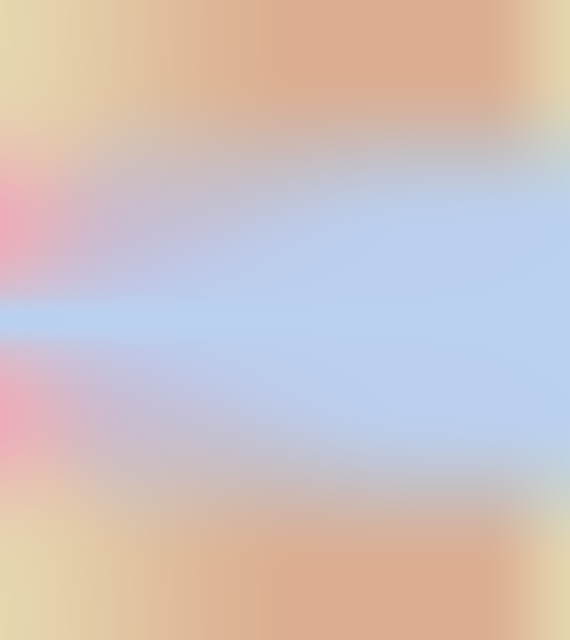
Reproduce this background procedurally as a WebGL 2 fragment shader.

```glsl
#version 300 es
precision highp float;

uniform vec2 u_resolution;
out vec4 fragColor;

// Palette
const vec3 CREAM = vec3(0.90, 0.85, 0.69);
const vec3 PEACH = vec3(0.865, 0.682, 0.567);
const vec3 SKY   = vec3(0.73, 0.82, 0.94);
const vec3 PINK  = vec3(0.93, 0.67, 0.73);
const vec3 MAUVE = vec3(0.82, 0.64, 0.78);
const vec3 DUSK  = vec3(0.018, 0.004, 0.004);

// Horizontal extents of the warm bands
const vec2 PEACH_RISE = vec2(-0.08, 0.55);
const vec2 PEACH_FALL = vec2(0.84, 1.03);

// Blue beam: flat core and outer reach, as distances from the middle line
const float CORE_WIDTH = 0.28;
const vec2  CORE_OPENING = vec2(0.10, 0.75);
const vec2  REACH = vec2(0.45, 0.79);
const float REACH_OPENING = 0.25;

// Paired glows at the left edge
const float GLOW_OFFSET = 0.30;
const float GLOW_SPREAD = 0.18;
const float GLOW_FADE = 4.3;
const float GLOW_GAP = 0.10;
const float MAUVE_START = 0.28;

// Cream at both sides, peach between
vec3 warmBand(float x) {
    float peach = smoothstep(PEACH_RISE.x, PEACH_RISE.y, x)
                * (1.0 - smoothstep(PEACH_FALL.x, PEACH_FALL.y, x));
    return mix(CREAM, PEACH, peach);
}

// 0 inside the beam, 1 in the warm bands
float beamEdge(float x, float d) {
    float core = CORE_WIDTH * smoothstep(CORE_OPENING.x, CORE_OPENING.y, x);
    float reach = mix(REACH.x, REACH.y, smoothstep(0.0, REACH_OPENING, x));
    return smoothstep(core, reach, d);
}

// Strength of the glow, parted by a thin gap on the middle line
float sideGlow(float x, float d) {
    float offset = (d - GLOW_OFFSET) / GLOW_SPREAD;
    return exp(-0.5 * offset * offset - GLOW_FADE * x)
         * smoothstep(0.0, GLOW_GAP, d);
}

void main() {
    vec2 uv = gl_FragCoord.xy / u_resolution;
    float d = abs(2.0 * uv.y - 1.0);

    // Beam over warm bands, muted where they blend
    float edge = beamEdge(uv.x, d);
    vec3 color = mix(SKY, warmBand(uv.x), edge);
    color -= DUSK * 4.0 * edge * (1.0 - edge);

    // Pink glow cooling to mauve
    vec3 glowColor = mix(PINK, MAUVE, smoothstep(0.0, MAUVE_START, uv.x));
    color = mix(color, glowColor, sideGlow(uv.x, d));

    fragColor = vec4(color, 1.0);
}
```
